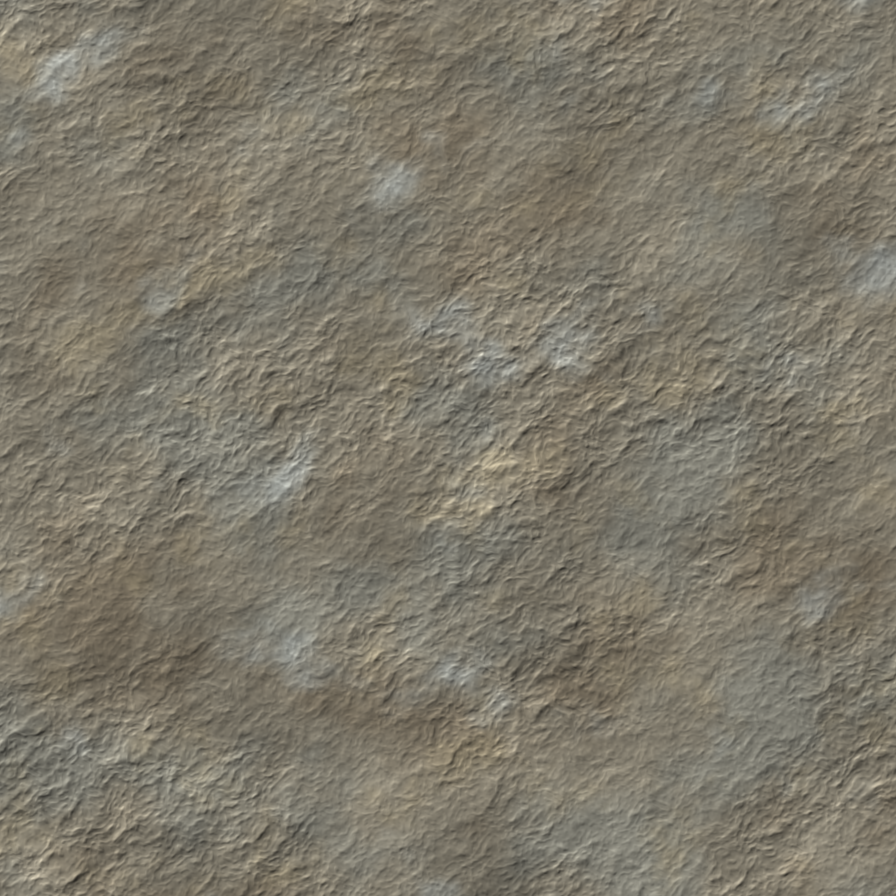
Reproduce this texture procedurally as a Shadertoy shader.

```glsl
// Weathered grey-brown stone: fine creased relief under a raking light, with soft mineral stains.

const vec3 STONE = vec3(0.492, 0.470, 0.415);
const vec3 BROWN = vec3(0.440, 0.404, 0.342);
const vec3 SLATE = vec3(0.478, 0.475, 0.438);
const vec3 OCHRE = vec3(0.545, 0.505, 0.412);
const vec3 PALE_BLUE = vec3(0.590, 0.608, 0.595);

const vec2 TO_LIGHT = vec2(-0.6, 0.8);
const float GRAIN_ANGLE = 0.5;
const float GRAIN_STRETCH = 0.75;
const float BASE_FREQUENCY = 10.0;
const float LACUNARITY = 2.1;
const float SLOPE_STEP = 0.001;
const float RELIEF_GAIN = 0.14;
const float CREASE_SOFTNESS = 0.008;
const float CREASE_SHARE = 0.5;
const float STAIN_SCALE = 6.0;
const float SPECKLE_FREQUENCY = 240.0;
const float SPECKLE_GAIN = 0.06;

vec2 hashDirection(vec2 cell) {
    vec3 h = fract(cell.xyx * vec3(0.1031, 0.1030, 0.0973));
    h += dot(h, h.yzx + 33.33);
    float angle = 6.28318 * fract((h.x + h.y) * h.z);
    return vec2(cos(angle), sin(angle));
}

float gradientNoise(vec2 p) {
    vec2 cell = floor(p);
    vec2 f = p - cell;
    vec2 u = f * f * f * (f * (f * 6.0 - 15.0) + 10.0);
    vec2 e = vec2(1.0, 0.0);
    float a = dot(hashDirection(cell), f);
    float b = dot(hashDirection(cell + e.xy), f - e.xy);
    float c = dot(hashDirection(cell + e.yx), f - e.yx);
    float d = dot(hashDirection(cell + e.xx), f - e.xx);
    return mix(mix(a, b, u.x), mix(c, d, u.x), u.y);
}

mat2 rotation(float angle) {
    float c = cos(angle), s = sin(angle);
    return mat2(c, -s, s, c);
}

float fbm(vec2 p) {
    float sum = 0.0, weight = 1.0;
    for (int i = 0; i < 4; i++) {
        sum += weight * gradientNoise(p);
        p = rotation(0.7) * p * 2.03 + 19.7;
        weight *= 0.5;
    }
    return sum;
}

// Each octave adds a chosen slope; the finer ones are partly folded into creases.
float stoneHeight(vec2 p) {
    vec2 warp = vec2(gradientNoise(p * 30.0 + 40.0), gradientNoise(p * 30.0 + 71.0));
    vec2 q = rotation(GRAIN_ANGLE) * (p + 0.006 * warp);
    q.x *= GRAIN_STRETCH;
    float slopes[5] = float[5](0.17, 0.30, 0.55, 1.0, 1.05);
    float height = 0.0, frequency = BASE_FREQUENCY;
    for (int i = 0; i < 5; i++) {
        float n = gradientNoise(q * frequency + 17.3 * float(i + 1));
        float folded = sqrt(n * n + CREASE_SOFTNESS);
        float shape = i < 2 ? n : 0.8 * n + CREASE_SHARE * folded;
        height += slopes[i] / frequency * shape;
        frequency *= LACUNARITY;
        q = rotation(0.12) * q;
    }
    return height;
}

// Soft stains, slightly longer along the diagonal.
vec3 stainColor(vec2 p) {
    vec2 q = rotation(GRAIN_ANGLE) * p * STAIN_SCALE;
    q.x *= 0.88;
    float hue = fbm(q + 3.1);
    float tone = fbm(q * 1.2 + 27.4);
    float ochre = fbm(q * 1.9 + 51.8);
    float bloom = fbm(q * 1.25 + 83.6);
    vec3 color = mix(STONE, BROWN, 0.85 * smoothstep(0.0, 0.6, hue));
    color = mix(color, SLATE, 0.85 * smoothstep(0.0, 0.5, -hue));
    color = mix(color, OCHRE, 0.5 * smoothstep(0.1, 0.65, ochre));
    color = mix(color, PALE_BLUE, 0.75 * smoothstep(0.24, 0.75, bloom));
    return color * (1.01 + 0.17 * tone);
}

void mainImage(out vec4 fragColor, in vec2 fragCoord) {
    vec2 p = fragCoord / iResolution.y;

    // Raking light: faces turned to the upper left brighten.
    vec2 stepToLight = TO_LIGHT * SLOPE_STEP;
    float slope = (stoneHeight(p - stepToLight) - stoneHeight(p + stepToLight)) / (2.0 * SLOPE_STEP);

    // Worn areas are smoother than rough ones.
    float roughness = mix(0.68, 1.28, smoothstep(-0.4, 0.4, fbm(p * 4.5 + 61.0)));
    float light = 1.0 + RELIEF_GAIN * roughness * slope;

    // Fine mineral speckle.
    light += SPECKLE_GAIN * gradientNoise(p * SPECKLE_FREQUENCY + 9.0);

    fragColor = vec4(clamp(stainColor(p) * light, 0.0, 1.0), 1.0);
}
```
